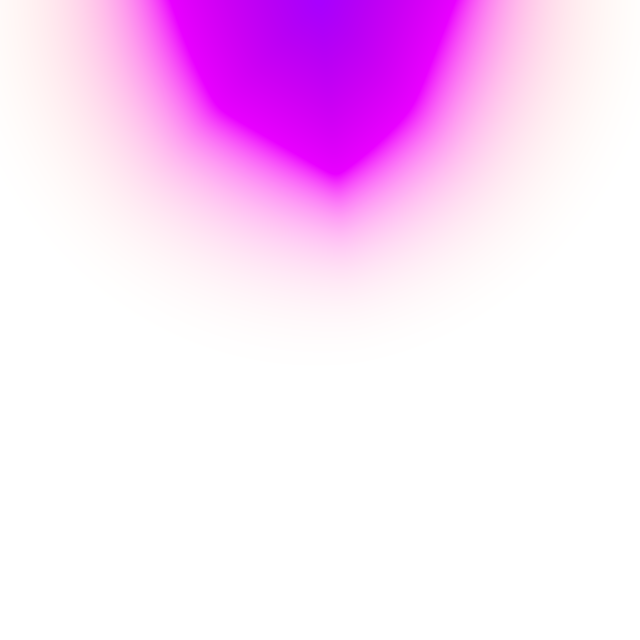
This background is drawn by a WebGL 2 fragment shader. Its source:

```glsl
#version 300 es
precision highp float;

uniform vec2 u_resolution;
out vec4 outColor;

// Distance from the core's centre to its faceted rim along a unit direction.
// Each facet holds its outward normal and its distance from the centre.
float coreRadius(vec2 dir) {
    vec3 facets[6] = vec3[6](
        vec3(-0.949, 0.316, 0.222), vec3(-0.884, 0.467, 0.221),
        vec3(-0.497, 0.868, 0.227), vec3(0.580, 0.815, 0.240),
        vec3(0.729, 0.685, 0.222), vec3(0.930, 0.367, 0.197));
    float sum = 0.0;
    for (int i = 0; i < 6; i++) {
        float reach = max(dot(dir, facets[i].xy), 0.0) / facets[i].z;
        sum += pow(reach, 44.0);
    }
    return pow(sum, -1.0 / 44.0);
}

// Outer limit of the halo, a little longer towards the bottom and left.
float haloRadius(vec2 dir) {
    return 0.575 - 0.02 * dir.x + 0.025 * pow(dir.y, 4.0);
}

// Violet centre turning magenta at the rim.
vec3 coreColor(float u) {
    return vec3(0.66 + 0.25 * pow(u, 1.25), 0.0, 1.0 - 0.18 * u * (1.0 - u));
}

// Magenta falling through pink to white, rosier at the sides.
vec3 haloColor(float t, float side) {
    float fade = (1.0 - t) * (1.0 - t);
    float red = 1.0 - 0.09 * exp(-14.0 * t);
    float green = 1.0 - fade / (1.0 + 3.0 * t);
    float blue = 1.0 - mix(0.3, 0.55, side) * t * fade;
    return vec3(red, green, blue);
}

void main() {
    vec2 uv = gl_FragCoord.xy / u_resolution;

    // Polar frame hanging from the top edge, y pointing down
    vec2 p = vec2(uv.x - 0.5, 1.0 - uv.y);
    float r = max(length(p), 1e-4);
    vec2 dir = p / r;

    float rim = coreRadius(dir);
    float u = min(r / rim, 1.0);
    float t = clamp((r - rim) / (haloRadius(dir) - rim), 0.0, 1.0);

    // Core and halo share a softened rim
    vec3 color = mix(coreColor(u), haloColor(t, dir.x * dir.x),
                     smoothstep(-0.003, 0.003, r - rim));
    outColor = vec4(color, 1.0);
}
```
